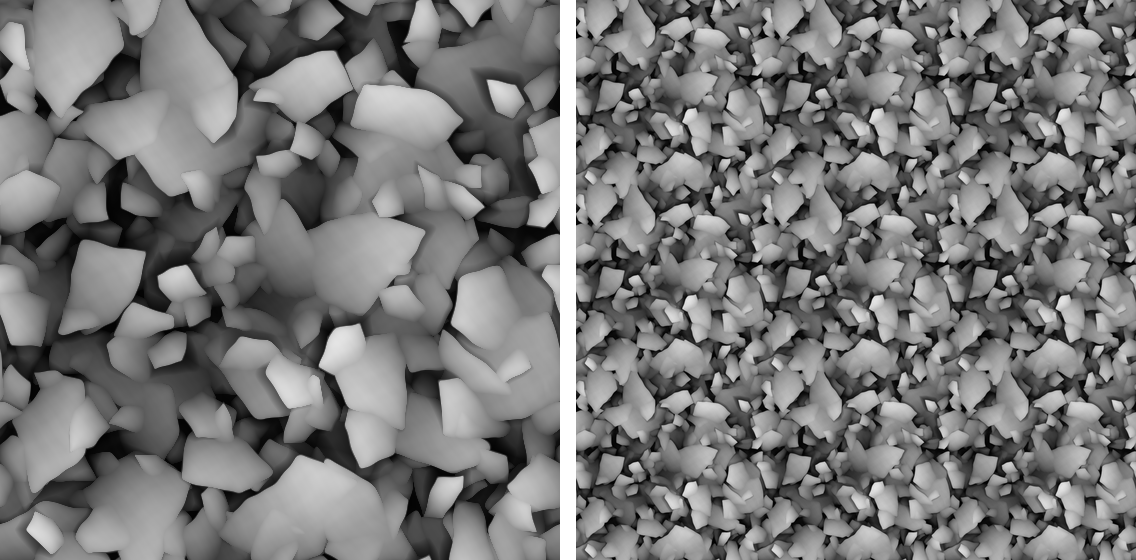
Left, the tile; right, the same tile 3 across and 3 down.
This texture map is drawn by a Shadertoy shader. Its source:

```glsl
// Tiling grey relief of heaped, angular broken stones with dark crevices.

const float TAU = 6.28319;
const float FLOOR_HEIGHT = 0.06;
const float CLIFF_SLOPE = 150.0;   // steep stone sides, softens the outline
const float SHADOW_SLOPE = 13.0;   // how fast contact shadow fades with distance

float hash(vec2 cell, float salt) {
    return fract(sin(dot(vec3(cell, salt), vec3(127.1, 311.7, 74.7))) * 43758.5);
}

float smoothMax(float a, float b, float k) {
    float h = max(k - abs(a - b), 0.0) / k;
    return max(a, b) + h * h * k * 0.25;
}

mat2 rotation(float angle) {
    float c = cos(angle), s = sin(angle);
    return mat2(c, s, -s, c);
}

// Layered sines with whole frequencies, so they wrap on the unit square.
float waves(vec2 p, float freq, float phase) {
    vec2 a = TAU * freq * p;
    return 0.5 * sin(a.x + phase + 1.3 * sin(a.y + 2.0 * phase))
         + 0.3 * sin(a.y * 2.0 - a.x + phase * 3.0)
         + 0.2 * sin(a.x * 3.0 + a.y * 2.0 + phase * 5.0);
}

// Signed distance to an irregular rounded pentagon, in cell units.
float shardDistance(vec2 q, vec2 cell, float salt) {
    float d = length(q) - 0.8;
    for (int k = 0; k < 5; k++) {
        float side = float(k);
        float angle = (side + 0.7 * hash(cell, salt + side)) * TAU / 5.0;
        float reach = mix(0.3, 0.6, hash(cell, salt + side + 5.0));
        d = smoothMax(d, dot(q, vec2(cos(angle), sin(angle))) - reach, 0.05);
    }
    return d;
}

// Adds one wrapped grid of stones: x is the visible height, y the shadow hull.
vec2 addStones(vec2 heights, vec2 p, float count, float salt) {
    vec2 g = p * count;
    vec2 base = floor(g);
    for (int j = -1; j <= 1; j++)
    for (int i = -1; i <= 1; i++) {
        vec2 corner = base + vec2(i, j);
        vec2 cell = mod(corner, count);
        vec2 jitter = vec2(hash(cell, salt + 11.0), hash(cell, salt + 12.0));
        vec2 q = g - corner - mix(vec2(0.15), vec2(0.85), jitter);
        q = rotation(TAU * hash(cell, salt + 13.0)) * q * vec2(0.82, 1.2);
        float d = shardDistance(q, cell, salt) / count;

        // Tilted, gently domed top with a worn rim
        float level = hash(cell, salt + 14.0);
        float lean = TAU * hash(cell, salt + 15.0);
        float h = 0.18 + 0.6 * level * level;
        h += 0.36 * dot(q, vec2(cos(lean), sin(lean))) - 0.25 * dot(q, q);
        h -= 0.12 * exp(min(d, 0.0) / 0.008);

        float outside = max(d, 0.0);
        heights = max(heights, h - outside * vec2(CLIFF_SLOPE, SHADOW_SLOPE));
    }
    return heights;
}

void mainImage(out vec4 fragColor, in vec2 fragCoord) {
    vec2 uv = fragCoord / iResolution.xy;

    // Bend the outlines
    vec2 p = uv + 0.012 * vec2(waves(uv, 2.0, 0.4), waves(uv, 2.0, 2.1))
                + 0.004 * vec2(waves(uv, 7.0, 1.7), waves(uv, 7.0, 3.9));

    // Pile up stones from large to small
    vec2 heights = vec2(FLOOR_HEIGHT + 0.03 * waves(uv, 5.0, 0.9));
    heights = addStones(heights, p, 5.0, 1.0);
    heights = addStones(heights, p, 7.0, 31.0);
    heights = addStones(heights, p, 10.0, 61.0);
    heights = addStones(heights, p, 15.0, 91.0);

    // Broad light and dark regions, faint surface mottling
    float tone = heights.x + 0.07 * waves(uv, 1.0, 2.6);
    tone += 0.015 * waves(p, 9.0, 0.3) + 0.008 * waves(p, 23.0, 1.1);

    // Contact shadow below higher neighbours
    tone = max(tone, 0.03) * exp(-2.5 * (heights.y - heights.x));

    fragColor = vec4(vec3(clamp(tone, 0.0, 1.0)), 1.0);
}
```
